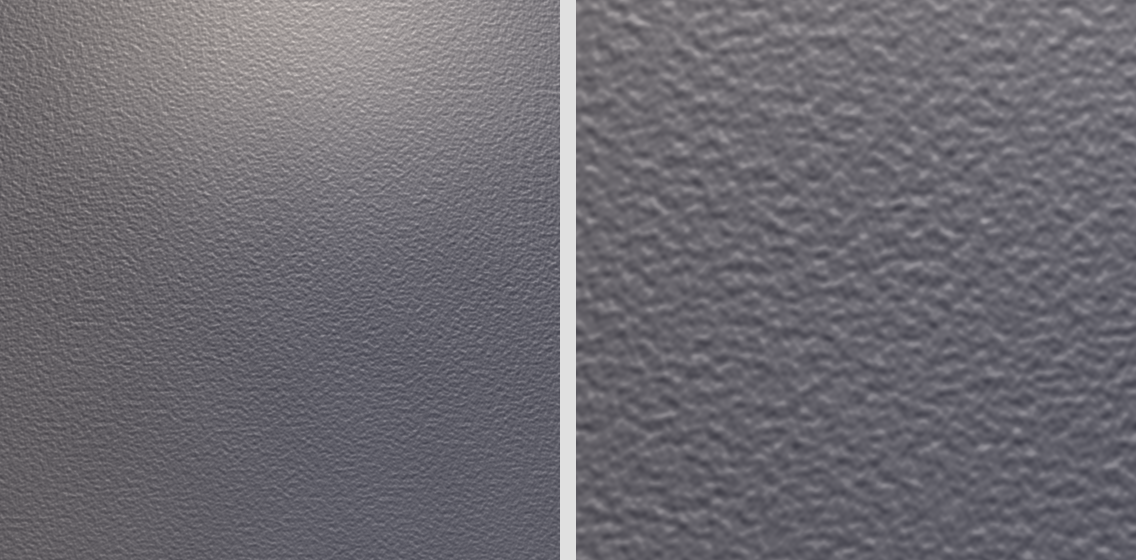
Left: the whole. Right: its middle third, enlarged.
A Shadertoy shader for this texture:

```glsl
// Random unit gradient for a lattice point
vec2 randomGradient(vec2 cell) {
    float angle = 6.2832 * fract(sin(dot(cell, vec2(127.1, 311.7))) * 43758.5453);
    return vec2(cos(angle), sin(angle));
}

float gradientNoise(vec2 p) {
    vec2 cell = floor(p), f = fract(p);
    vec2 blend = f * f * f * (f * (f * 6.0 - 15.0) + 10.0);
    float a = dot(randomGradient(cell), f);
    float b = dot(randomGradient(cell + vec2(1, 0)), f - vec2(1, 0));
    float c = dot(randomGradient(cell + vec2(0, 1)), f - vec2(0, 1));
    float d = dot(randomGradient(cell + 1.0), f - 1.0);
    return mix(mix(a, b, blend.x), mix(c, d, blend.x), blend.y);
}

// Pebbled surface: coarse bumps plus rotated fine grain
float surfaceHeight(vec2 p) {
    vec2 turned = mat2(0.8, 0.6, -0.6, 0.8) * p;
    return gradientNoise(p * vec2(98.0, 128.0))
         + 0.55 * gradientNoise(turned * 200.0 + 31.0)
         + 0.3 * gradientNoise(turned * 58.0 + 7.0);
}

void mainImage(out vec4 fragColor, in vec2 fragCoord) {
    vec2 uv = fragCoord / iResolution.xy;

    // Warm lamp glow falling off from the top edge
    vec2 fromLamp = uv - vec2(0.57, 1.02);
    float glow = exp(-dot(fromLamp * fromLamp, vec2(4.6, 8.5)));
    vec3 paint = mix(vec3(0.386, 0.372, 0.388), vec3(0.372, 0.37, 0.41),
                     smoothstep(0.0, 0.7, uv.x));
    vec3 color = paint + vec3(0.285, 0.262, 0.218) * glow;

    // Relief shaded along the direction to the lamp
    vec2 toLight = normalize(vec2(0.62, 1.45) - uv);
    float slope = surfaceHeight(uv - 0.0015 * toLight) - surfaceHeight(uv + 0.0015 * toLight);
    float glint = 0.6 * max(slope - 0.25, 0.0);
    float contrast = mix(0.11, 0.165, smoothstep(0.0, 0.6, uv.y));
    color += contrast * (slope + glint) * vec3(1.0, 0.98, 0.94);

    // Slow mottling of the coat
    color += 0.012 * gradientNoise(uv * 7.0);

    fragColor = vec4(color, 1.0);
}
```
